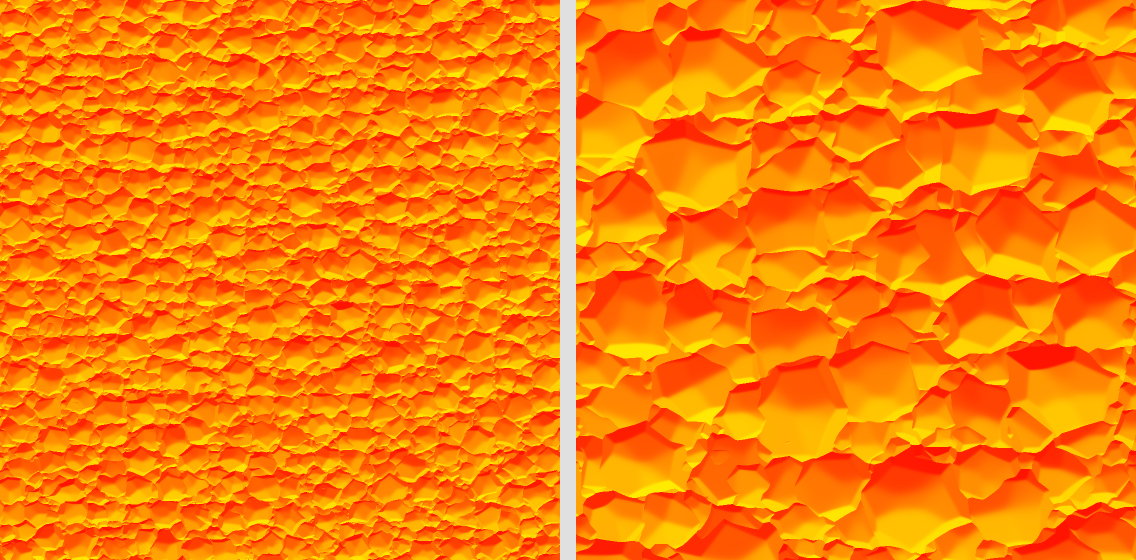
Left: the whole. Right: its middle third, enlarged.
A Shadertoy shader for this texture:

```glsl
#define LARGE_COUNT vec2(18.0, 20.0)
#define MEDIUM_COUNT vec2(27.0, 30.0)
#define SMALL_COUNT vec2(46.0, 52.0)
#define FACETS 6
#define JITTER 0.6
#define TILT 0.7
#define LIFT 0.35
#define WALL_SLOPE 3.0
#define EDGE_SHARPNESS 45.0
#define LIGHT vec2(0.2, -0.98)
#define CONTRAST 0.43

const float TAU = 6.28319;

struct Surface { float height; vec2 slope; };

// Three random values from an integer key
vec3 hash3(uvec3 v) {
    v = v * 1664525u + 1013904223u;
    v.x += v.y * v.z; v.y += v.z * v.x; v.z += v.x * v.y;
    v ^= v >> 16u;
    v.x += v.y * v.z; v.y += v.z * v.x; v.z += v.x * v.y;
    return vec3(v >> 8u) / 16777216.0;
}

vec2 direction(float angle) { return vec2(cos(angle), sin(angle)); }

vec2 wrapCell(vec2 cell, vec2 count) { return floor(mod(cell + 0.5, count)); }

// Gradient noise that repeats after a whole number of cells
float cornerNoise(vec2 cell, vec2 offset, vec2 period) {
    float turn = hash3(uvec3(wrapCell(cell, period), 999u)).x;
    return dot(direction(TAU * turn), offset);
}

float gradientNoise(vec2 p, vec2 period) {
    vec2 c = floor(p), f = p - c, e = vec2(1.0, 0.0);
    vec2 u = f * f * f * (f * (f * 6.0 - 15.0) + 10.0);
    float low = mix(cornerNoise(c, f, period), cornerNoise(c + e, f - e, period), u.x);
    float high = mix(cornerNoise(c + e.yx, f - e.yx, period),
                     cornerNoise(c + 1.0, f - 1.0, period), u.x);
    return mix(low, high, u.y);
}

// Adds one plane to a soft minimum; xy gathers slope, z gathers weight
void addPlane(inout vec3 total, float height, vec2 slope) {
    total += exp(-EDGE_SHARPNESS * height) * vec3(slope, 1.0);
}

// Faceted stones of one size; the highest stone covers the others
void addStones(vec2 p, vec2 count, uint layer, inout Surface top) {
    vec2 q = p * count;
    for (int y = -1; y <= 1; y++)
    for (int x = -1; x <= 1; x++) {
        vec2 cell = floor(q) + vec2(x, y);
        vec2 id = wrapCell(cell, count);
        uint key = layer * 64u;
        vec3 place = hash3(uvec3(id, key));
        vec3 pose = hash3(uvec3(id, key + 1u));
        float size = mix(0.82, 1.1, pose.z);
        vec2 d = (q - cell - 0.5 - JITTER * (place.xy - 0.5)) / size;
        if (dot(d, d) > 0.72) continue;

        // Flat cap, gentle crown and steep walls
        vec3 total = vec3(0.0);
        addPlane(total, mix(0.32, 0.56, place.z), vec2(0.0));
        for (int i = 0; i < FACETS; i++) {
            vec3 cut = hash3(uvec3(id, key + 2u + uint(i)));
            float angle = TAU * (float(i) + 0.5 * cut.x + pose.x) / float(FACETS);
            vec2 crown = direction(angle) * mix(0.2, 0.95, cut.y);
            vec2 wall = direction(angle + 0.5);
            addPlane(total, 0.5 - dot(d, crown), -crown);
            float radius = mix(0.42, 0.54, cut.z);
            addPlane(total, WALL_SLOPE * (radius - dot(d, wall)), -WALL_SLOPE * wall);
        }

        // Lean each stone and keep it where it is on top
        vec3 lean = hash3(uvec3(id, key + 32u));
        vec2 tilt = TILT * (lean.xy - 0.5);
        float height = size * (dot(tilt, d) - log(total.z) / EDGE_SHARPNESS);
        height = (height + LIFT * lean.z) / count.y;
        if (height > top.height) {
            top.height = height;
            top.slope = total.xy / total.z + tilt;
        }
    }
}

// Light from below: yellow on lower faces, red on upper faces
vec3 shadeStones(vec2 p) {
    Surface top = Surface(-1.0, vec2(0.0));
    addStones(p, LARGE_COUNT, 1u, top);
    addStones(p, MEDIUM_COUNT, 2u, top);
    addStones(p, SMALL_COUNT, 3u, top);
    vec3 normal = normalize(vec3(-top.slope, 1.0));
    float glow = 0.49 + CONTRAST * dot(normal.xy, LIGHT);
    glow += 0.06 * gradientNoise(p * vec2(4.0, 7.0), vec2(4.0, 7.0));
    return vec3(1.0, clamp(glow, 0.08, 0.92), 0.008);
}

void mainImage(out vec4 fragColor, in vec2 fragCoord) {
    // Average four samples for smooth outlines
    vec3 color = vec3(0.0);
    for (int i = 0; i < 4; i++) {
        vec2 offset = vec2(i % 2, i / 2) * 0.5 - 0.25;
        color += shadeStones((fragCoord + offset) / iResolution.xy);
    }
    fragColor = vec4(color / 4.0, 1.0);
}
```
